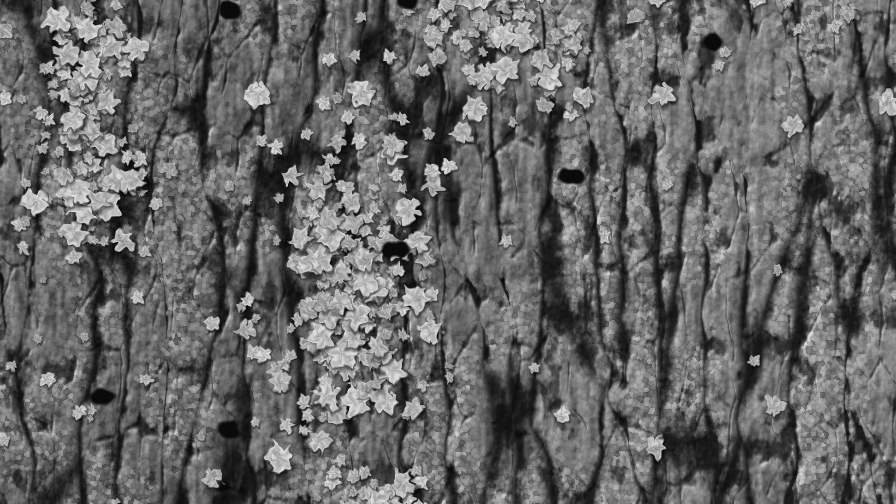
A Shadertoy shader for this texture:

```glsl
#define BARK_DARK 0.43
#define BARK_LIGHT 0.50
#define FURROW_TONE 0.20
#define PLATE_SCALE vec2(11.0, 1.7)
#define BLOCK_SCALE vec2(15.0, 7.0)
#define GRAIN_SCALE 105.0
#define GRAIN_CONTRAST 0.26
#define RELIEF 0.75
#define LICHEN_TONE 0.58
#define LICHEN_SCALE 25.0

float hash(vec2 p) {
    vec3 q = fract(vec3(p.xyx) * 0.1031);
    q += dot(q, q.yzx + 33.33);
    return fract((q.x + q.y) * q.z);
}

vec2 hash2(vec2 p) {
    return vec2(hash(p), hash(p + 71.7));
}

float noise(vec2 p) {
    vec2 i = floor(p), f = fract(p);
    f = f * f * (3.0 - 2.0 * f);
    return mix(mix(hash(i), hash(i + vec2(1, 0)), f.x),
               mix(hash(i + vec2(0, 1)), hash(i + vec2(1, 1)), f.x), f.y);
}

float fbm(vec2 p) {
    float sum = 0.0, amp = 0.53;
    for (int i = 0; i < 4; i++) {
        sum += amp * noise(p);
        p = mat2(1.6, 1.2, -1.2, 1.6) * p + 5.3;
        amp *= 0.5;
    }
    return sum;
}

// Cellular noise: x = nearest distance, y = gap to the next cell, z = cell value
vec3 cells(vec2 p) {
    vec2 id = floor(p), f = fract(p);
    vec3 best = vec3(9.0, 9.0, 0.0);
    for (int y = -1; y <= 1; y++)
    for (int x = -1; x <= 1; x++) {
        vec2 g = vec2(x, y);
        float d = length(g + hash2(id + g) - f);
        if (d < best.x) best = vec3(d, best.x, hash(id + g + 19.1));
        else best.y = min(best.y, d);
    }
    return vec3(best.x, best.y - best.x, best.z);
}

// Bark surface: x = height, y = openness of furrows (0 is deep)
vec2 bark(vec2 p) {
    float rough = fbm(p * vec2(30.0, 19.0));
    vec2 q = p;
    q.x += 0.05 * noise(p * vec2(4.0, 3.0)) + 0.022 * noise(p * vec2(14.0, 11.0));
    q += 0.022 * (rough - 0.5);
    float plate = cells(q * PLATE_SCALE).y;
    float block = cells(q * BLOCK_SCALE + 7.0).y;
    float depth = smoothstep(0.25, 0.7, noise(p * vec2(9.0, 5.0) + 3.0));
    float furrow = smoothstep(0.0, 0.10 + 0.18 * depth, plate + 0.3 * (rough - 0.42));
    float chip = smoothstep(0.0, 0.16, block + 0.45 * (rough - 0.36));
    float pit = smoothstep(0.25, 0.40, rough);
    float height = 0.35 * smoothstep(0.0, 0.5, plate) + 0.2 * chip + 0.9 * rough;
    return vec2(height, furrow * mix(0.55, 1.0, chip) * mix(0.4, 1.0, pit));
}

float colony(vec2 p, vec2 centre, vec2 size) {
    vec2 d = (p - centre) / size;
    return exp(-dot(d, d));
}

float lichenCover(vec2 p) {
    float area = colony(p, vec2(0.70, 0.40), vec2(0.12, 0.32))
               + colony(p, vec2(0.18, 0.77), vec2(0.08, 0.34))
               + 1.2 * colony(p, vec2(1.05, 0.95), vec2(0.16, 0.11));
    return area * smoothstep(0.30, 0.62, fbm(p * vec2(9.0, 7.0) + 2.0)) + 0.012;
}

// Paints scalloped lichen rosettes over a tone
float lichen(float tone, vec2 p, float scale, float grain) {
    vec2 q = p * scale + 0.35 * vec2(noise(p * 85.0), noise(p * 85.0 + 40.0));
    vec2 id = floor(q);
    float soft = 1.3 * scale / iResolution.y;
    for (int y = -1; y <= 1; y++)
    for (int x = -1; x <= 1; x++) {
        vec2 cell = id + vec2(x, y);
        vec2 centre = cell + hash2(cell + scale);
        float pick = hash(cell + 3.7 * scale);
        if (pick > lichenCover(centre / scale)) continue;
        float seed = hash(cell + 11.0);
        vec2 d = q - centre;
        float angle = atan(d.y, d.x) + 6.28 * seed;
        float radius = (0.34 + 0.30 * seed)
                     * (1.0 + 0.17 * sin(5.0 * angle) + 0.10 * sin(8.0 * angle + 9.0 * seed));
        float shadow = smoothstep(radius + 0.22, radius - 0.1, length(d + vec2(-0.08, 0.14)));
        tone *= 1.0 - 0.5 * shadow;
        float r = length(d) / radius;
        float leaf = LICHEN_TONE + 0.14 * seed + 0.10 * smoothstep(0.3, 0.95, r)
                   + 0.05 * sin(5.0 * angle + 4.0 * r) + 0.5 * grain;
        tone = mix(tone, leaf, smoothstep(radius + soft, radius - soft, length(d)));
    }
    return tone;
}

// Scattered dark borings
float holes(vec2 p) {
    vec2 q = p * vec2(3.2, 2.6), id = floor(q);
    vec2 d = (q - id - 0.3 - 0.4 * hash2(id + 5.0)) / vec2(3.2, 2.6);
    float r = length(d * vec2(1.0, 1.5)) + 0.014 * (noise(p * 60.0) - 0.5);
    return step(0.62, hash(id + 8.0)) * smoothstep(0.031, 0.019, r);
}

void mainImage(out vec4 fragColor, in vec2 fragCoord) {
    vec2 p = fragCoord / iResolution.y;
    vec2 surface = bark(p);
    float slope = surface.x - bark(p + vec2(-0.003, 0.006)).x;

    // Crusty grains alternate with fibrous wood
    vec3 crumb = cells(p * GRAIN_SCALE);
    float grain = GRAIN_CONTRAST * (crumb.z - 0.5 + 0.5 * (0.45 - crumb.x));
    float fibre = 0.22 * (noise(p * vec2(120.0, 22.0)) - 0.5);
    float crust = smoothstep(0.38, 0.58, fbm(p * vec2(8.0, 5.0) + 9.0));

    float tone = mix(BARK_DARK, BARK_LIGHT, smoothstep(0.3, 1.5, p.x));
    tone += mix(fibre + 0.35 * grain - 0.03, grain + 0.02, crust) + RELIEF * slope;
    tone *= mix(FURROW_TONE, 1.0, surface.y);
    tone = lichen(tone, p, LICHEN_SCALE * 1.8, grain);
    tone = lichen(tone, p, LICHEN_SCALE, grain);
    tone = mix(tone, 0.04, holes(p));
    fragColor = vec4(vec3(clamp(tone, 0.03, 0.86)), 1.0);
}
```
